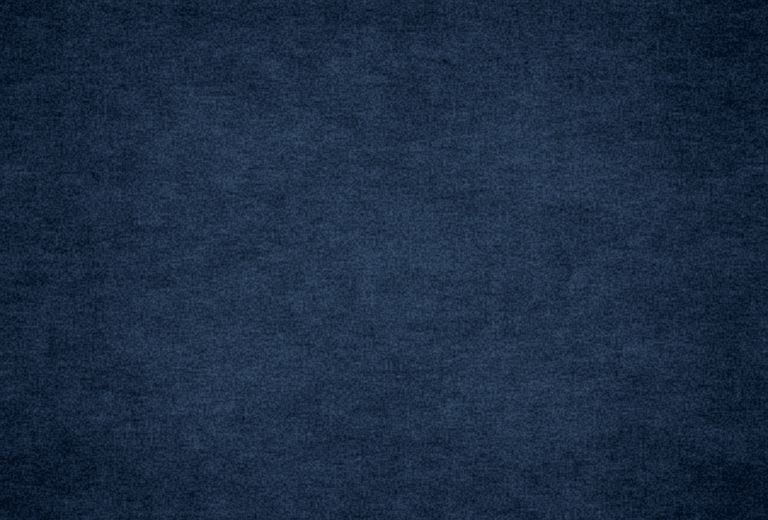
A WebGL 2 fragment shader for this texture:

```glsl
#version 300 es
precision highp float;
// Dark indigo woven cloth: wrapped gradient noise stretched along both thread
// directions, fine fibre grain, scattered dark slubs, and a periodic falloff
// that dims the borders, so that the whole cloth tiles.

uniform vec2 u_resolution;
out vec4 fragColor;

const float PI = 3.14159265;

// Integer hash: two random values per lattice point
vec2 hash2(vec2 cell, float seed) {
  uvec3 h = uvec3(ivec3(vec3(cell, seed)));
  h = h * 1664525u + 1013904223u;
  h.x += h.y * h.z; h.y += h.z * h.x; h.z += h.x * h.y;
  h ^= h >> 16u;
  h.x += h.y * h.z; h.y += h.z * h.x;
  return vec2(h.xy >> 8u) / 16777216.0;
}

float slope(vec2 cell, vec2 offset, vec2 period, float seed) {
  float angle = 2.0 * PI * hash2(mod(cell, period), seed).x;
  return dot(vec2(cos(angle), sin(angle)), offset);
}

// Gradient noise with a whole number of cells across the canvas
float noise(vec2 uv, vec2 period, float seed) {
  vec2 p = uv * period, i = floor(p), f = p - i;
  vec2 s = f * f * f * (f * (f * 6.0 - 15.0) + 10.0);
  vec2 e = vec2(1, 0);
  return mix(
    mix(slope(i, f, period, seed), slope(i + e.xy, f - e.xy, period, seed), s.x),
    mix(slope(i + e.yx, f - e.yx, period, seed), slope(i + e.xx, f - e.xx, period, seed), s.x),
    s.y);
}

// Short dark thread flaws, mostly horizontal, a few vertical
float slubs(vec2 uv) {
  vec2 grid = vec2(15, 10), p = uv * grid, home = floor(p);
  float dark = 0.0;
  for (int y = -1; y <= 1; y++)
  for (int x = -1; x <= 1; x++) {
    vec2 cell = home + vec2(x, y), id = mod(cell, grid);
    vec2 kind = hash2(id, 21.0);
    vec2 d = p - cell - hash2(id, 22.0);
    if (kind.x > 0.86) d = d.yx;
    d.y += 0.12 * d.x * (kind.y - 0.5);
    vec2 size = vec2(mix(0.12, 0.4, kind.y), 0.06);
    float mark = exp(-dot(d / size, d / size));
    dark = max(dark, mark * step(0.45, kind.x) * mix(0.3, 1.0, kind.y));
  }
  return dark;
}

void main() {
  vec2 uv = gl_FragCoord.xy / u_resolution;

  // Bright middle, dim borders
  vec2 rim = pow(abs(cos(PI * uv)), vec2(6.0));
  float tone = 0.45 + 0.95 * (0.3125 - dot(rim, vec2(0.62, 0.38)));

  // Uneven dye, gently warped
  vec2 warp = uv + 0.012 * vec2(noise(uv, vec2(7, 5), 1.0), noise(uv, vec2(6, 5), 2.0));
  tone += 0.24 * noise(warp, vec2(5, 7), 3.0);
  tone += 0.26 * noise(warp, vec2(14, 17), 4.0);
  tone += 0.28 * noise(warp, vec2(38, 44), 5.0);

  // Weft and warp threads
  tone += 0.28 * noise(warp, vec2(26, 88), 6.0);
  tone += 0.30 * noise(warp, vec2(75, 130), 7.0);
  tone += 0.17 * noise(warp, vec2(110, 16), 8.0);

  // Slubs broken up by the fibres
  float fray = noise(uv, vec2(110, 90), 9.0);
  tone -= 0.55 * slubs(warp) * smoothstep(-0.35, 0.4, fray);

  // Fibre grain
  tone += 0.46 * noise(uv, vec2(170, 125), 10.0);
  tone += 0.92 * noise(uv, vec2(317, 227), 11.0);

  vec3 color = mix(vec3(0.06, 0.12, 0.20), vec3(0.16, 0.24, 0.34), clamp(tone, -0.5, 1.6));
  fragColor = vec4(color, 1.0);
}
```
